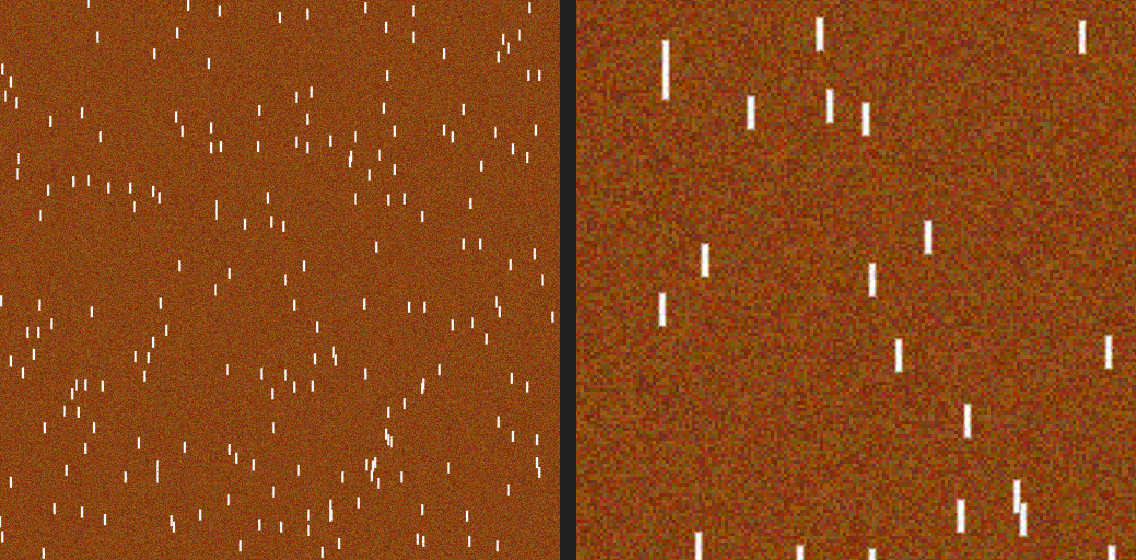
Left, the full canvas; right, a detail of the centre.
Give the GLSL for this pattern, as a three.js fragment shader.

```glsl
varying vec2 vUv;

vec3 hash3(vec3 p) {
  p = fract(p * vec3(0.1031, 0.1030, 0.0973));
  p += dot(p, p.yxz + 33.33);
  return fract((p.xxy + p.yxx) * p.zyx);
}

// Coverage of an upright dash, with edges softened over one grain
float dash(vec2 p, vec2 center) {
  vec2 d = abs(p - center) - vec2(1.0, 5.0) / 512.0;
  return clamp(0.5 - max(d.x, d.y) * 512.0, 0.0, 1.0);
}

void main() {
  // Loose scatter of dashes, snapped to the grain grid to stay crisp
  float dashes = 0.0;
  for (int i = 0; i < 200; i++) {
    vec2 center = hash3(vec3(float(i) + 1.0, 17.0, 59.0)).xy;
    center = floor(center * 512.0) / 512.0;
    dashes = max(dashes, dash(vUv, center));
  }
  vec3 color = mix(vec3(0.54, 0.268, 0.073), vec3(1.0), dashes);

  // Fine grain, independent in each channel
  vec3 grain = hash3(vec3(floor(vUv * 512.0), 5.0)) - 0.5;
  color += grain * 0.23;

  gl_FragColor = vec4(clamp(color, 0.0, 1.0), 1.0);
}
```
